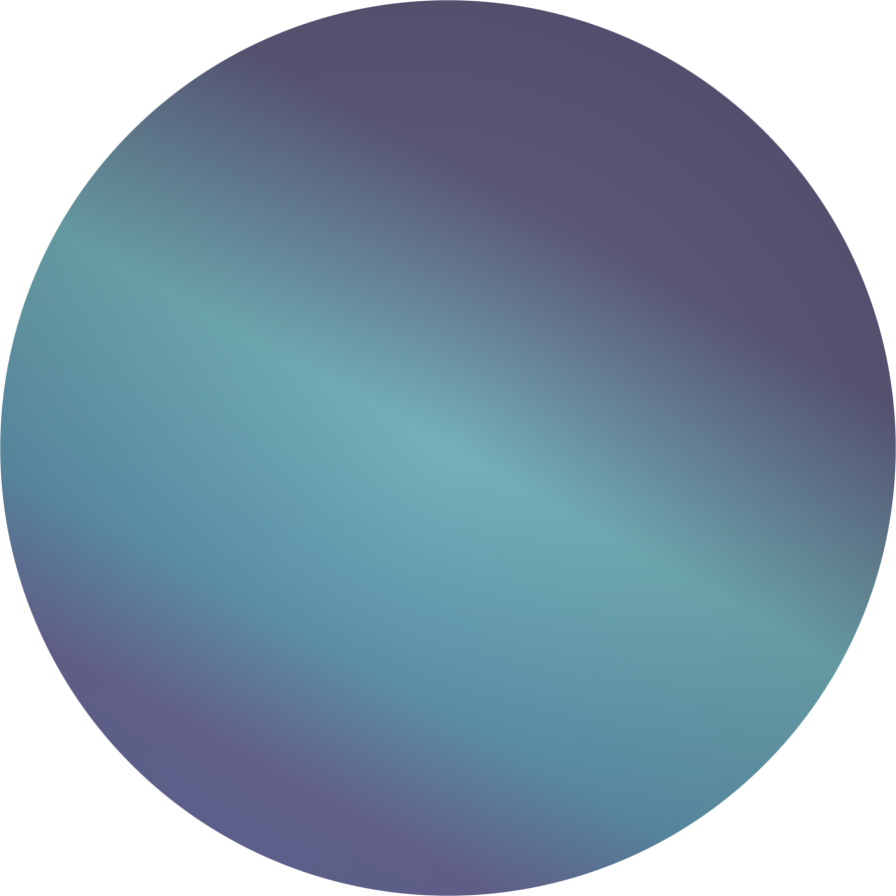
Give the GLSL for this background, as a three.js fragment shader.

```glsl
varying vec2 vUv;

const vec3 PAPER = vec3(1.0);
const vec3 DEEP_VIOLET = vec3(0.376, 0.357, 0.494);
const vec3 SLATE_VIOLET = vec3(0.383, 0.370, 0.506);
const vec3 TEAL = vec3(0.457, 0.696, 0.728);
const vec3 BLUE = vec3(0.388, 0.603, 0.708);
const vec3 PURPLE = vec3(0.431, 0.421, 0.608);
const vec3 INDIGO = vec3(0.413, 0.432, 0.622);

// Linear blend weight between two gradient stops
float ramp(float start, float end, float t) {
  return clamp((t - start) / (end - start), 0.0, 1.0);
}

// Colour bands, t running from upper right to lower left
vec3 bandColor(float t) {
  vec3 color = mix(DEEP_VIOLET, SLATE_VIOLET, ramp(-0.48, -0.28, t));
  color = mix(color, TEAL, ramp(-0.28, 0.0, t));
  color = mix(color, BLUE, ramp(0.0, 0.255, t));
  color = mix(color, PURPLE, ramp(0.255, 0.412, t));
  return mix(color, INDIGO, ramp(0.412, 0.49, t));
}

// Gentle darkening away from the centre
float radialShade(float radius, float strength) {
  return 1.0 - strength * radius;
}

// Antialiased disc coverage
float discMask(float radius, float discRadius) {
  float edge = fwidth(radius);
  return 1.0 - smoothstep(discRadius - edge, discRadius + edge * 0.5, radius);
}

void main() {
  vec2 p = vUv - 0.5;
  float radius = length(p);

  // Tilted gradient axis
  float tilt = radians(29.0);
  vec2 axis = -vec2(sin(tilt), cos(tilt));

  vec3 disc = bandColor(dot(p, axis)) * radialShade(radius, 0.28);
  gl_FragColor = vec4(mix(PAPER, disc, discMask(radius, 0.5)), 1.0);
}
```
